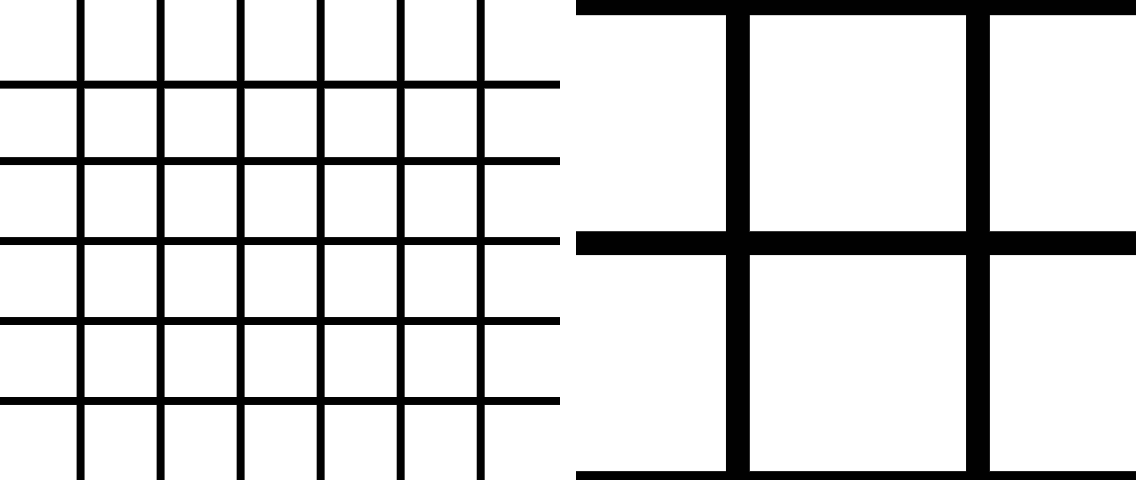
Left: the whole. Right: its middle third, enlarged.
Reproduce this pattern procedurally as a WebGL 1 fragment shader.

```glsl
precision highp float;

uniform vec2 u_resolution;

// Lengths are fractions of the canvas width
#define FIRST_LINE vec2(0.1439, 0.1411)
#define SPACING vec2(0.1429, 0.1428)
#define LAST_INDEX vec2(5.0, 4.0)
#define LINE_WIDTH 0.0142
#define TOP_LINE_DROP 0.0063
#define INK vec3(0.005)
#define PAPER vec3(1.0)

// Distance on each axis to the nearest line of the finite grid
vec2 gridDistance(vec2 p) {
  vec2 index = floor((p - FIRST_LINE) / SPACING + 0.5);
  index = clamp(index, vec2(0.0), LAST_INDEX);
  vec2 center = FIRST_LINE + index * SPACING;

  // The uppermost horizontal line sits slightly low
  center.y -= TOP_LINE_DROP * step(LAST_INDEX.y - 0.5, index.y);
  return abs(p - center);
}

void main() {
  float pixel = 1.0 / u_resolution.x;
  vec2 p = gl_FragCoord.xy * pixel;

  // Antialiased coverage of vertical and horizontal bars
  vec2 edge = gridDistance(p) - 0.5 * LINE_WIDTH;
  vec2 bars = clamp(0.5 - edge / pixel, 0.0, 1.0);
  float coverage = max(bars.x, bars.y);

  gl_FragColor = vec4(mix(PAPER, INK, coverage), 1.0);
}
```
